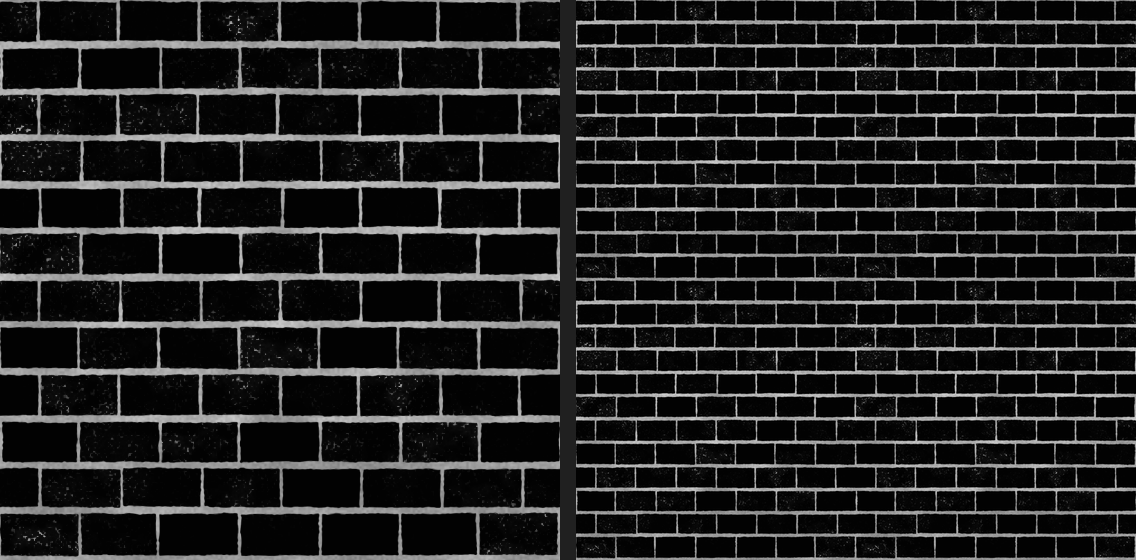
Left, the tile; right, the same tile 2 across and 2 down.
A Shadertoy shader for this texture:

```glsl
// A black brick wall in running bond with pale, worn mortar, 7 bricks by 12 rows.
// Each brick is a rounded box between jittered joints; wrapping value noise
// roughens the edges, mottles the mortar and scatters specks over worn bricks.

const vec2 GRID = vec2(7.0, 12.0);          // bricks across, rows
const vec2 JOINT = vec2(0.0054, 0.0122);    // upright and level joint widths
const float BED_OFFSET = 0.0040;            // height of the lowest level joint
const float CORNER = 0.0022;
const vec3 BRICK_BLACK = vec3(0.007);
const vec3 SPECK_GRAY = vec3(0.62);
const vec3 MORTAR_DARK = vec3(0.44);
const vec3 MORTAR_LIGHT = vec3(0.78);

float hash(vec2 p) {
    vec3 q = fract(p.xyx * 0.1031);
    q += dot(q, q.yzx + 33.33);
    return fract((q.x + q.y) * q.z);
}

// Value noise that wraps after "period" cells across the canvas
float noise(vec2 uv, vec2 period, float seed) {
    vec2 p = uv * period;
    vec2 i = floor(p);
    vec2 f = p - i;
    f = f * f * (3.0 - 2.0 * f);
    vec2 a = mod(i, period) + seed;
    vec2 b = mod(i + 1.0, period) + seed;
    return mix(mix(hash(a), hash(vec2(b.x, a.y)), f.x),
               mix(hash(vec2(a.x, b.y)), hash(b), f.x), f.y);
}

float fbm(vec2 uv, vec2 period, float seed) {
    float sum = 0.0;
    float weight = 0.5;
    for (int i = 0; i < 4; i++) {
        sum += weight * noise(uv, period, seed);
        period *= 2.0;
        seed += 17.0;
        weight *= 0.5;
    }
    return sum / 0.9375;
}

float roundBox(vec2 p, vec2 halfSize, float radius) {
    vec2 q = abs(p) - halfSize + radius;
    return length(max(q, 0.0)) + min(max(q.x, q.y), 0.0) - radius;
}

// Upright joint position in brick widths, uneven along each row
float jointX(float column, float row) {
    float drift = hash(vec2(row, 71.0)) - 0.5;
    float jitter = hash(vec2(mod(column, GRID.x), row) + 31.0) - 0.5;
    return column + 0.035 * drift + 0.045 * jitter;
}

// Level joint position in row heights
float jointY(float line) {
    return line + 0.05 * (hash(vec2(mod(line, GRID.y), 53.0)) - 0.5);
}

// Signed distance to the brick around uv; also returns its wrapped cell
float brickDistance(vec2 uv, out vec2 cell) {
    float y = (uv.y - BED_OFFSET) * GRID.y;
    float line = floor(y);
    float row = mod(line, GRID.y);
    float x = uv.x * GRID.x - 0.5 * mod(row, 2.0);
    float column = floor(x + 0.5);
    column -= step(x, jointX(column, row));
    cell = vec2(mod(column, GRID.x), row);

    vec2 low = vec2(jointX(column, row), jointY(line)) / GRID;
    vec2 high = vec2(jointX(column + 1.0, row), jointY(line + 1.0)) / GRID;
    vec2 p = vec2(x, y) / GRID - 0.5 * (low + high);
    p.y += 0.0022 * (hash(cell + 5.0) - 0.5);
    p.y += 0.025 * p.x * (hash(cell + 11.0) - 0.5);
    p.x += 0.030 * p.y * (hash(cell + 19.0) - 0.5);
    return roundBox(p, 0.5 * (high - low - JOINT), CORNER);
}

vec3 brickColor(vec2 uv, vec2 cell) {
    float age = hash(cell + 43.0);
    float wear = age * age;
    float patches = smoothstep(0.38, 0.75, fbm(uv, vec2(21.0, 24.0), 7.0));
    float grain = noise(uv, vec2(310.0), 3.0) * 0.6 + noise(uv, vec2(190.0), 23.0) * 0.4;
    float specks = smoothstep(0.62, 0.95, grain) * wear * (0.15 + 1.1 * patches);
    float haze = wear * patches * (0.02 + 0.07 * grain);
    return BRICK_BLACK + SPECK_GRAY * specks + haze;
}

vec3 mortarColor(vec2 uv) {
    float glow = 0.10 * cos(6.2831853 * (uv.y - 0.58));
    float mottle = fbm(uv, vec2(12.0, 16.0), 61.0);
    float grain = noise(uv, vec2(230.0), 83.0);
    float tone = 0.62 + glow + 0.8 * (mottle - 0.5) + 0.28 * (grain - 0.5);
    return mix(MORTAR_DARK, MORTAR_LIGHT, clamp(tone, 0.0, 1.0));
}

void mainImage(out vec4 fragColor, in vec2 fragCoord) {
    vec2 uv = fragCoord / iResolution.xy;
    vec2 cell;
    float d = brickDistance(uv, cell);

    // Ragged brick edges
    d += 0.0022 * (noise(uv, vec2(60.0), 13.0) - 0.5);
    d += 0.0016 * (noise(uv, vec2(200.0), 29.0) - 0.5);

    float soft = max(0.0016, 0.75 / iResolution.y);
    float mortar = smoothstep(-soft, soft, d);
    vec3 color = mix(brickColor(uv, cell), mortarColor(uv), mortar);
    fragColor = vec4(color, 1.0);
}
```
